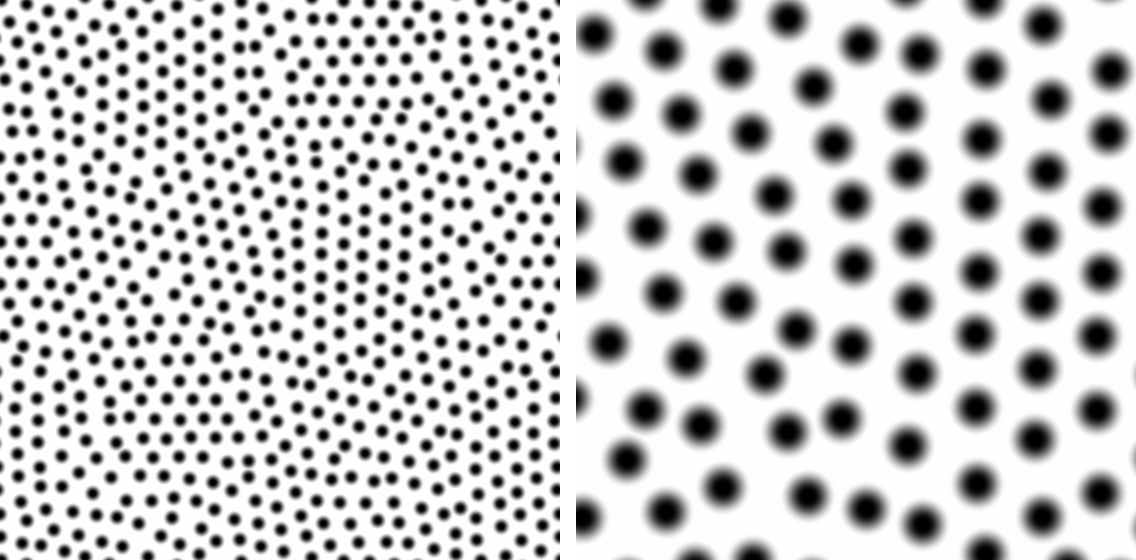
Left, the full canvas; right, a detail of the centre.
Reproduce this pattern procedurally as a WebGL 1 fragment shader.

```glsl
precision highp float;
uniform vec2 u_resolution;

const float TAU = 6.2831853;
const vec3 INK = vec3(0.0);
const vec3 PAPER = vec3(0.995);

// Two integer wave vectors per grain: hexagonal lattices that wrap on the tile
const vec4 WAVES_LEVEL = vec4(24.0, 14.0, 0.0, 28.0);
const vec4 WAVES_TILTED = vec4(27.0, 7.0, 7.0, 27.0);
const vec4 WAVES_UPRIGHT = vec4(28.0, 0.0, 14.0, 24.0);

const float SPACING = 0.0413;            // distance between neighbouring dots
const float DOT_CORE = 0.0031;           // radius of the solid centre
const float DOT_EDGE = 0.0171;           // radius where the blur ends
const float MIN_GAP = 0.75 * SPACING;    // closest sites across a grain border
const float PUSH_RANGE = 1.4 * SPACING;
const float PUSH_GAIN = 0.55 * SPACING;
const float PUSH_LIMIT = 0.25 * SPACING;
const float JITTER = 0.06 * SPACING;
const float REACH = 0.78 * SPACING;      // farthest site that can ink a point
const float WARP = 0.005;
const float GRAIN_STEP = 0.7;            // field difference between grains

float hash(vec2 p) {
  return fract(sin(dot(p, vec2(12.9898, 78.233))) * 43758.5453);
}

vec4 grainWaves(float grain) {
  return grain < 0.5 ? WAVES_LEVEL : grain < 1.5 ? WAVES_TILTED : WAVES_UPRIGHT;
}

float latticeDet(vec4 k) { return k.x * k.w - k.y * k.z; }

vec2 toCell(vec2 p, vec4 k) { return vec2(dot(k.xy, p), dot(k.zw, p)); }

// Canvas position times the determinant: whole numbers for lattice sites
vec2 siteNumerator(vec2 c, vec4 k) {
  return vec2(k.w * c.x - k.y * c.y, k.x * c.y - k.z * c.x);
}

vec2 toCanvas(vec2 c, vec4 k) { return siteNumerator(c, k) / latticeDet(k); }

// Smooth periodic field that divides the tile into grains
float grainField(vec2 p) {
  vec3 phase = TAU * vec3(p.x + p.y, 2.0 * p.x - p.y, p.x - 2.0 * p.y);
  return dot(sin(phase + vec3(0.8, 2.9, 4.4)), vec3(0.5, 0.4, 0.3));
}

bool isMember(vec2 site, float grain) {
  return grain < 0.5 || grainField(site) > GRAIN_STEP * (grain - 1.5);
}

// A site survives if no site of a higher grain lies too close
bool isKept(vec2 site, float grain) {
  bool kept = isMember(site, grain);
  for (float h = 1.0; h < 3.0; h++) {
    if (!kept || h <= grain) continue;
    vec4 k = grainWaves(h);
    vec2 base = floor(toCell(site, k));
    for (float i = 0.0; i < 4.0; i++) {
      vec2 other = toCanvas(base + vec2(mod(i, 2.0), floor(i / 2.0)), k);
      if (distance(site, other) < MIN_GAP && isMember(other, h)) kept = false;
    }
  }
  return kept;
}

// Neighbours repel each other, which closes gaps along grain borders
vec2 relaxOffset(vec2 site) {
  vec2 push = vec2(0.0);
  for (float h = 0.0; h < 3.0; h++) {
    vec4 k = grainWaves(h);
    vec2 base = floor(toCell(site, k)) - 1.0;
    for (float i = 0.0; i < 16.0; i++) {
      vec2 other = toCanvas(base + vec2(mod(i, 4.0), floor(i / 4.0)), k);
      vec2 away = site - other;
      float d = length(away);
      if (d > 0.0001 && d < PUSH_RANGE && isKept(other, h))
        push += away / d * (1.0 - d / PUSH_RANGE);
    }
  }
  push *= PUSH_GAIN;
  return push * min(1.0, PUSH_LIMIT / max(length(push), 0.00001));
}

// Area-preserving periodic bend of the rows
vec2 bend(vec2 q) {
  return WARP * (vec2(1.0, 1.0) * sin(TAU * (q.x - q.y) + 0.6)
               + vec2(1.0, -0.5) * sin(TAU * (q.x + 2.0 * q.y) + 2.1));
}

void main() {
  vec2 p = gl_FragCoord.xy / u_resolution;
  vec2 q = p - bend(p - bend(p));

  // Distance to the nearest dot centre
  float nearest = 1.0;
  for (float g = 0.0; g < 3.0; g++) {
    vec4 k = grainWaves(g);
    vec2 base = floor(toCell(q, k));
    for (float i = 0.0; i < 4.0; i++) {
      vec2 cell = base + vec2(mod(i, 2.0), floor(i / 2.0));
      vec2 site = toCanvas(cell, k);
      if (distance(q, site) < REACH && isKept(site, g)) {
        vec2 id = floor(mod(siteNumerator(cell, k) + 0.5, latticeDet(k)));
        vec2 jitter = vec2(hash(id), hash(id + 17.3)) * 2.0 - 1.0;
        vec2 centre = site + relaxOffset(site) + JITTER * jitter;
        nearest = min(nearest, distance(p, centre + bend(centre)));
      }
    }
  }

  gl_FragColor = vec4(mix(INK, PAPER, smoothstep(DOT_CORE, DOT_EDGE, nearest)), 1.0);
}
```
